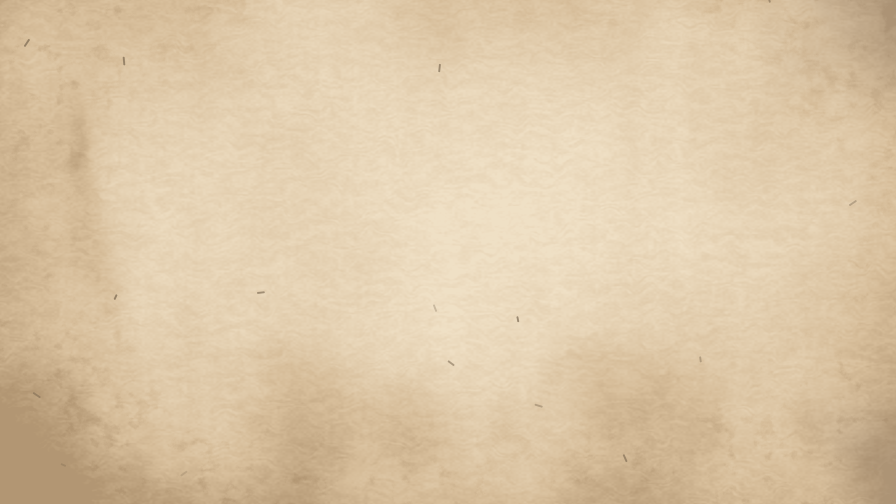
This texture is drawn by a Shadertoy shader. Its source:

```glsl
#define LIGHT_PAPER vec3(0.930, 0.865, 0.757)
#define AGED_PAPER vec3(0.840, 0.740, 0.600)
#define DARK_PAPER vec3(0.700, 0.590, 0.450)
#define GREY_STAIN vec3(0.620, 0.550, 0.480)
#define EDGE_AGING 0.42
#define MOTTLE 0.30
#define STAIN_DEPTH 0.24
#define CREASE_DEPTH 0.20
#define FIBRE_CONTRAST 0.14
#define GRAIN_CONTRAST 0.10
#define FLECK_CELL 0.16
#define FLECK_SHARE 0.22

float hash(vec2 p) {
    return fract(sin(dot(p, vec2(127.1, 311.7))) * 43758.5);
}

float noise(vec2 p) {
    vec2 cell = floor(p), f = fract(p);
    f = f * f * (3.0 - 2.0 * f);
    float low = mix(hash(cell), hash(cell + vec2(1, 0)), f.x);
    float high = mix(hash(cell + vec2(0, 1)), hash(cell + vec2(1, 1)), f.x);
    return mix(low, high, f.y);
}

// Fractal noise centred on zero
float fbm(vec2 p) {
    float sum = 0.0, amplitude = 0.5;
    for (int i = 0; i < 6; i++) {
        sum += amplitude * (noise(p) - 0.5);
        p = mat2(1.6, 1.2, -1.2, 1.6) * p + 7.3;
        amplitude *= 0.53;
    }
    return sum;
}

// Soft blotches along the lower border
float stains(vec2 p) {
    float sum = 0.0;
    for (int i = 0; i < 4; i++) {
        float n = float(i);
        vec2 centre = vec2(0.08 + 0.58 * n, 0.09 + 0.09 * hash(vec2(n, 4.0)));
        vec2 offset = (p - centre) * vec2(5.0, 6.5);
        float ragged = length(offset) + 1.6 * fbm(p * 7.0 + n);
        sum += 1.0 - smoothstep(0.2, 1.25, ragged);
    }
    return sum;
}

// Curved vertical fold near the left border
float crease(vec2 p) {
    float x = 0.145 + 0.19 * pow(1.0 - clamp(p.y, 0.0, 1.0), 2.2);
    float side = p.x - x + 0.03 * fbm(p * 12.0);
    float width = mix(0.045, 0.018, smoothstep(0.35, 0.8, p.y));
    float span = smoothstep(0.28, 0.45, p.y) * (1.0 - smoothstep(0.7, 0.95, p.y));
    return exp(-side * side / (width * width)) * span;
}

// Sparse short dark flecks, one per chosen cell
float flecks(vec2 p) {
    vec2 cell = floor(p / FLECK_CELL);
    vec2 centre = 0.2 + 0.6 * vec2(hash(cell + 3.1), hash(cell + 8.7));
    vec2 offset = p - (cell + centre) * FLECK_CELL;
    float angle = 3.14 * hash(cell + 5.5);
    vec2 axis = vec2(cos(angle), sin(angle));
    float reach = 0.007 * hash(cell + 2.9);
    float along = clamp(dot(offset, axis), -reach, reach);
    float dist = length(offset - axis * along);
    float chosen = step(hash(cell + 11.3), FLECK_SHARE);
    return chosen * (1.0 - smoothstep(0.0006, 0.0032, dist)) * (0.3 + 0.7 * hash(cell + 6.2));
}

void mainImage(out vec4 fragColor, in vec2 fragCoord) {
    vec2 p = fragCoord / iResolution.y;
    vec2 uv = fragCoord / iResolution.xy;

    // Aging grows toward the borders in ragged clouds
    float radius = length((uv - vec2(0.52, 0.56)) * vec2(2.0, 1.9));
    float border = smoothstep(0.55, 1.15, radius);
    float tone = 0.04 + EDGE_AGING * pow(radius, 2.2);
    tone += fbm(p * 3.2 + 2.0) * MOTTLE * (1.0 + 1.6 * border);
    tone += fbm(p * vec2(16.0, 2.0) + 9.0) * 0.10;
    tone += STAIN_DEPTH * stains(p) + CREASE_DEPTH * crease(p);

    // Worn speckle in the aged areas
    float speckle = smoothstep(0.08, 0.32, fbm(p * 42.0) + 0.4 * fbm(p * 5.0 + 4.0));
    tone += 0.16 * border * speckle;

    // Wavy horizontal fibres and fine grain
    vec2 warp = vec2(noise(p * 45.0), noise(p * 38.0 + 6.0)) - 0.5;
    vec2 fibre = p * vec2(55.0, 170.0) + warp * vec2(2.0, 4.0);
    tone += FIBRE_CONTRAST * (noise(fibre) - 0.5);
    tone += GRAIN_CONTRAST * (noise(p * vec2(190.0, 260.0) + 20.0) - 0.5);

    // Tone to paper colour
    vec3 colour = mix(LIGHT_PAPER, AGED_PAPER, clamp(tone * 2.0, -0.1, 1.0));
    colour = mix(colour, DARK_PAPER, clamp(tone * 2.0 - 1.0, 0.0, 1.0));

    // Grey bloom in the right corners
    float corner = smoothstep(0.86, 1.04, uv.x + 0.15 * fbm(p * 6.0)) * smoothstep(0.22, 0.5, abs(uv.y - 0.5));
    colour = mix(colour, GREY_STAIN, 0.4 * corner);
    colour = mix(colour, DARK_PAPER * 0.65, 0.7 * flecks(p));

    fragColor = vec4(colour, 1.0);
}
```
